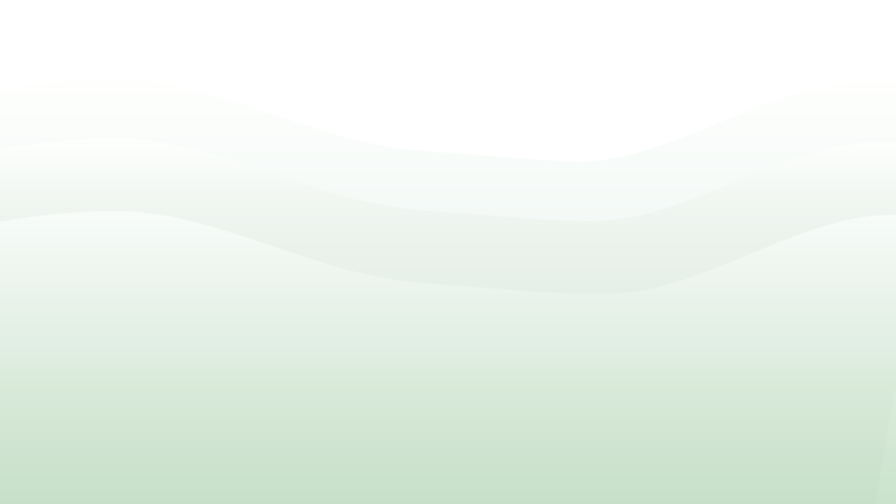
This background is drawn by a WebGL 2 fragment shader. Its source:

```glsl
#version 300 es
precision highp float;

uniform vec2 u_resolution;
out vec4 outColor;

// Crest heights, measured down from the top edge
#define BACK_CREST 0.157
#define MIDDLE_CREST 0.275
#define FRONT_CREST 0.419
// Sideways offset of the right-hand rise of each hill
#define BACK_SHIFT -0.033
#define MIDDLE_SHIFT -0.016
#define FRONT_SHIFT 0.0
// Depth of the main fall, the long valley and the rise
#define FALL 0.141
#define VALLEY 0.023
#define RISE 0.157

const vec3 WHITE = vec3(1.0);
const vec3 BACK_TOP = vec3(0.996, 1.0, 0.993);
const vec3 BACK_BASE = vec3(0.953, 0.976, 0.964);
const vec3 MIDDLE_TOP = vec3(0.992, 1.0, 0.989);
const vec3 MIDDLE_MID = vec3(0.935, 0.958, 0.938);
const vec3 MIDDLE_BASE = vec3(0.898, 0.937, 0.906);
const vec3 FRONT_TOP = vec3(0.974, 0.990, 0.977);
const vec3 FRONT_MID = vec3(0.910, 0.950, 0.918);
const vec3 FRONT_LOW = vec3(0.870, 0.929, 0.877);
const vec3 MEADOW_TOP = vec3(0.860, 0.923, 0.861);
const vec3 MEADOW_BASE = vec3(0.780, 0.874, 0.784);

// Position of y between two heights, held to 0..1
float ramp(float top, float base, float y) {
    return clamp((y - top) / (base - top), 0.0, 1.0);
}

// Height of a rolling hill: crest, steep fall, shallow valley, rise
float hill(float x, float crest, float shift) {
    float left = max(0.0, 1.0 - x / 0.13);
    return crest + 0.021 * left * left
        + FALL * smoothstep(0.13, 0.482, x)
        + VALLEY * smoothstep(0.43, 0.664, x)
        - RISE * smoothstep(0.677, 0.996, x - shift);
}

// Smooth coverage below an edge
float below(float y, float edge) {
    float pixel = 1.0 / u_resolution.y;
    return smoothstep(-pixel, pixel, y - edge);
}

void main() {
    vec2 uv = gl_FragCoord.xy / u_resolution;
    float x = uv.x;
    float y = 1.0 - uv.y;

    // Vertical gradient of each layer
    vec3 back = mix(BACK_TOP, BACK_BASE, ramp(0.157, 0.44, y));
    vec3 middle = mix(MIDDLE_TOP, MIDDLE_MID, ramp(0.275, 0.43, y));
    middle = mix(middle, MIDDLE_BASE, ramp(0.43, 0.58, y));
    vec3 front = mix(FRONT_TOP, FRONT_MID, ramp(0.419, 0.6, y));
    front = mix(front, FRONT_LOW, ramp(0.6, 0.725, y));
    vec3 meadow = mix(MEADOW_TOP, MEADOW_BASE, ramp(0.735, 1.0, y));

    // Hills from far to near
    vec3 color = mix(WHITE, back, below(y, hill(x, BACK_CREST, BACK_SHIFT)));
    color = mix(color, middle, below(y, hill(x, MIDDLE_CREST, MIDDLE_SHIFT)));
    color = mix(color, front, below(y, hill(x, FRONT_CREST, FRONT_SHIFT)));
    color = mix(color, meadow, smoothstep(0.72, 0.74, y));

    // Faint pale sliver along the lower right side
    float sliverEdge = mix(1.0, 0.977, ramp(0.76, 1.0, y));
    float pixelX = 1.0 / u_resolution.x;
    float sliver = smoothstep(-pixelX, pixelX, x - sliverEdge);
    color += 0.012 * sliver * smoothstep(0.74, 0.8, y);

    outColor = vec4(color, 1.0);
}
```
